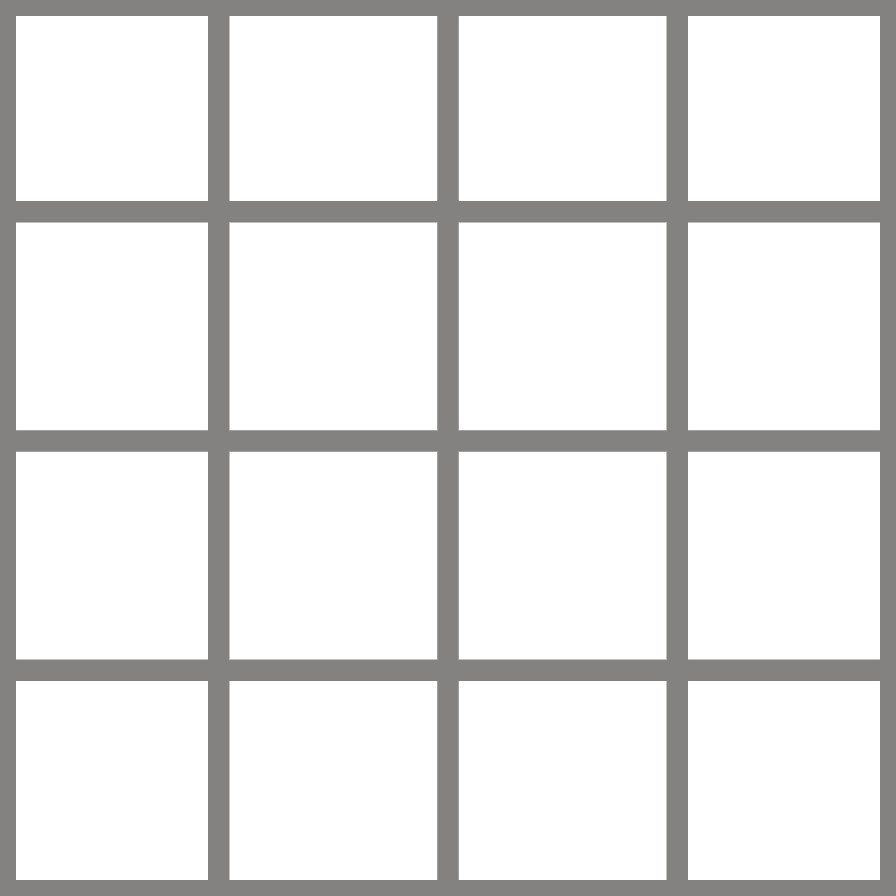
A Shadertoy shader for this pattern:

```glsl
// White square panes, four by four, divided by warm grey bars inside a grey frame.

// Signed distance to the nearest bar of a square lattice; negative inside a bar.
float latticeDistance(vec2 p, float pitch, float halfWidth) {
    vec2 toLine = abs(fract(p / pitch + 0.5) - 0.5) * pitch;
    return min(toLine.x, toLine.y) - halfWidth;
}

// Signed distance to the border strip along the canvas edges.
float frameDistance(vec2 uv, float width) {
    vec2 toEdge = min(uv, 1.0 - uv);
    return min(toEdge.x, toEdge.y) - width;
}

void mainImage(out vec4 fragColor, in vec2 fragCoord) {
    vec2 uv = fragCoord / iResolution.xy;
    float pixel = 1.0 / min(iResolution.x, iResolution.y);

    // The lattice sits slightly above centre, so the bottom row is taller than the top.
    float bars = latticeDistance(uv - vec2(0.5, 0.5078), 0.25586, 0.01201);
    float frame = frameDistance(uv, 0.01787);

    // Coverage over one pixel smooths the edges.
    float coverage = clamp(0.5 - min(bars, frame) / pixel, 0.0, 1.0);
    vec3 color = mix(vec3(1.0), vec3(0.518, 0.51, 0.502), coverage);
    fragColor = vec4(color, 1.0);
}
```
